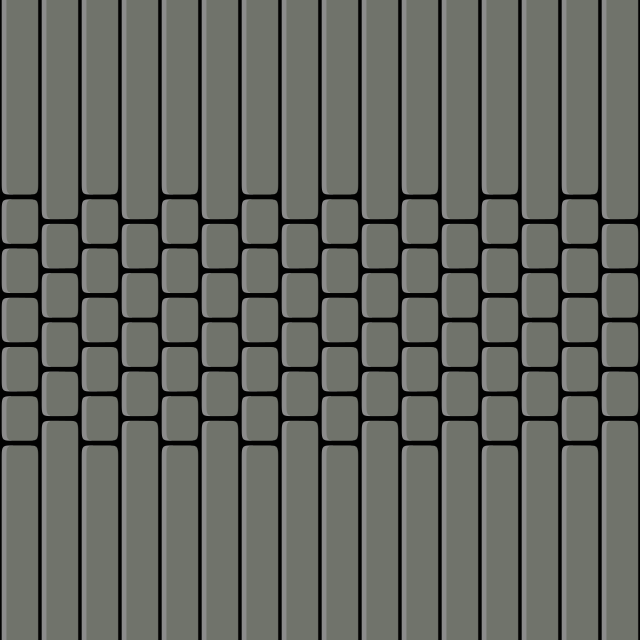
Give the GLSL for this pattern, as a WebGL 1 fragment shader.

```glsl
precision highp float;
// Draws grey vertical slats broken by a staggered belt of rounded, bevelled tiles.
uniform vec2 u_resolution;

const float COLUMNS = 16.0;
const float ROWS = 13.0;
const float FIRST_JOINT = 4.0;   // lowest joint of even columns, in rows
const float LAST_JOINT = 9.0;    // highest joint of even columns, in rows
const float STAGGER = 0.5;       // inward shift of the odd columns' joints
const vec2 HALF_TILE = vec2(0.0286, 0.0348);
const float ROUNDNESS = 8.0;     // superellipse power
const float BEVEL_WIDTH = 0.0074;
const float BEVEL_SOFT = 0.0012;
const float SHADE_WIDTH = 0.0016;

const vec3 GROOVE = vec3(0.006);
const vec3 FACE = vec3(0.44, 0.45, 0.42);
const vec3 LIT_EDGE = vec3(0.55);
const vec3 DARK_EDGE = vec3(0.33, 0.34, 0.32);

// Position within the tile; slats are tiles stretched away from the belt.
vec2 tileLocal(vec2 uv) {
  float column = floor(uv.x * COLUMNS);
  float shift = STAGGER * mod(column, 2.0);
  float row = uv.y * ROWS;
  float y = fract(row - shift) - 0.5;
  if (row < FIRST_JOINT + shift) {
    y = max(0.0, row - FIRST_JOINT - shift + 0.5);
  } else if (row > LAST_JOINT - shift) {
    y = min(0.0, row - LAST_JOINT + shift - 0.5);
  }
  return vec2((fract(uv.x * COLUMNS) - 0.5) / COLUMNS, y / ROWS);
}

// Approximate signed distance to the barrel-shaped outline.
float tileDistance(vec2 p) {
  vec2 q = pow(abs(p) / HALF_TILE, vec2(ROUNDNESS));
  float radius = pow(max(q.x + q.y, 1e-6), 1.0 / ROUNDNESS);
  vec2 slope = pow(abs(p) / HALF_TILE / max(radius, 1e-3),
                   vec2(ROUNDNESS - 1.0)) / HALF_TILE;
  return (radius - 1.0) / max(length(slope), 1e-3);
}

// Half width of the outline at a given height.
float sideAt(float y) {
  float rise = pow(min(abs(y) / HALF_TILE.y, 1.0), ROUNDNESS);
  return HALF_TILE.x * pow(max(1.0 - rise, 1e-4), 1.0 / ROUNDNESS);
}

void main() {
  vec2 uv = gl_FragCoord.xy / u_resolution;
  float pixel = 1.0 / min(u_resolution.x, u_resolution.y);
  vec2 p = tileLocal(uv);

  // Bevel: lit left edge, thin shaded right edge
  float side = sideAt(p.y);
  float fromLeft = p.x + side;
  float fromRight = side - p.x;
  float lit = 1.0 - smoothstep(BEVEL_WIDTH - BEVEL_SOFT, BEVEL_WIDTH + BEVEL_SOFT, fromLeft);
  float shade = 1.0 - smoothstep(0.0, SHADE_WIDTH, fromRight);
  vec3 color = mix(FACE, LIT_EDGE, lit);
  color = mix(color, DARK_EDGE, shade);

  // Grooves between the tiles
  float cover = clamp(0.5 - tileDistance(p) / pixel, 0.0, 1.0);
  gl_FragColor = vec4(mix(GROOVE, color, cover), 1.0);
}
```
